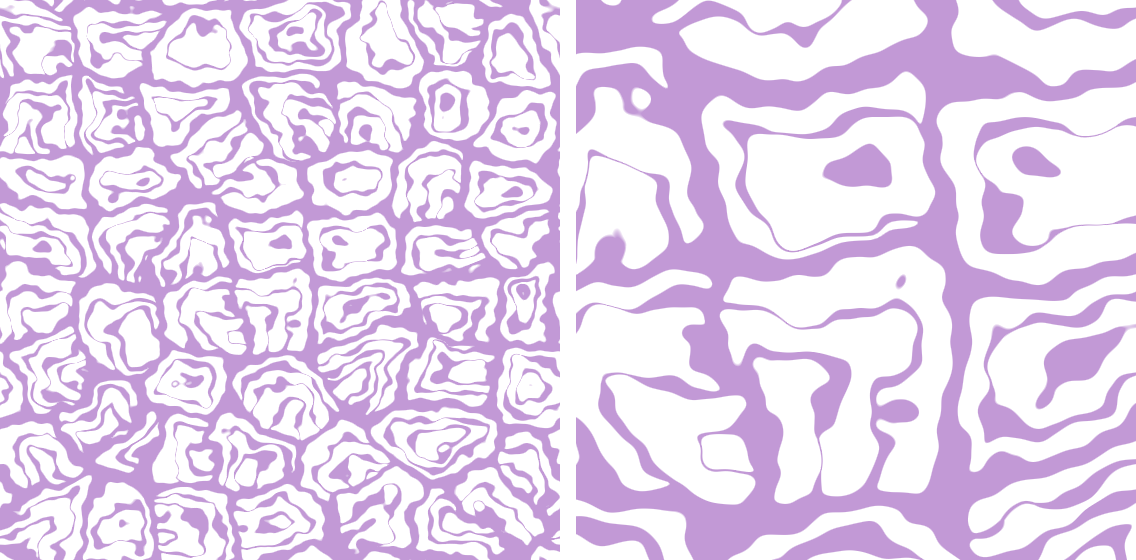
Left: the whole. Right: its middle third, enlarged.
This pattern is drawn by a WebGL 2 fragment shader. Its source:

```glsl
#version 300 es
precision highp float;
precision highp int;
// Nested, wobbly white arches and rings on lilac, packed like cut agates.
// Each warped Voronoi cell is banded by its distance to the border; a cell may
// ignore the borders on one side, which opens its rings into arches.

uniform vec2 u_resolution;
out vec4 outColor;

const ivec2 GRID = ivec2(7, 8); // cells across one tile
const vec3 LILAC = vec3(0.76, 0.60, 0.84);
const vec3 WHITE = vec3(1.0);

// Three random values for a lattice point that wraps with the given period.
vec3 hash3(ivec2 lattice, ivec2 period, int seed) {
    uvec3 v = uvec3(ivec3((lattice + period) % period, seed));
    v = v * 1664525u + 1013904223u;
    v.x += v.y * v.z; v.y += v.z * v.x; v.z += v.x * v.y;
    v ^= v >> 16u;
    v.x += v.y * v.z; v.y += v.z * v.x; v.z += v.x * v.y;
    return vec3(v >> 8u) / 16777216.0;
}

float gradientDot(ivec2 lattice, ivec2 period, int seed, vec2 offset) {
    float angle = 6.2832 * hash3(lattice, period, seed).x;
    return dot(vec2(cos(angle), sin(angle)), offset);
}

// Wrapping gradient noise with a whole number of lattice steps per cell.
float noise(vec2 p, int frequency, int seed) {
    ivec2 period = GRID * frequency;
    p *= float(frequency);
    ivec2 i = ivec2(floor(p));
    vec2 f = fract(p);
    vec2 s = f * f * f * (f * (f * 6.0 - 15.0) + 10.0);
    float a = gradientDot(i, period, seed, f);
    float b = gradientDot(i + ivec2(1, 0), period, seed, f - vec2(1, 0));
    float c = gradientDot(i + ivec2(0, 1), period, seed, f - vec2(0, 1));
    float d = gradientDot(i + ivec2(1, 1), period, seed, f - vec2(1, 1));
    return mix(mix(a, b, s.x), mix(c, d, s.x), s.y);
}

vec2 noise2(vec2 p, int frequency, int seed) {
    return vec2(noise(p, frequency, seed), noise(p, frequency, seed + 1));
}

vec2 cellSite(ivec2 cell) {
    return vec2(cell) + 0.5 + 0.72 * (hash3(cell, GRID, 0).xy - 0.5);
}

float smoothMin(float a, float b, float k) {
    float h = max(k - abs(a - b), 0.0) / k;
    return min(a, b) - 0.25 * h * h * k;
}

ivec2 nearestCell(vec2 p) {
    ivec2 base = ivec2(floor(p)), nearest = base;
    float best = 9.0;
    for (int y = -1; y <= 1; y++)
    for (int x = -1; x <= 1; x++) {
        ivec2 cell = base + ivec2(x, y);
        float d = distance(p, cellSite(cell));
        if (d < best) { best = d; nearest = cell; }
    }
    return nearest;
}

// x: rounded distance to all borders, y: the same without the open side.
vec2 borderDistances(vec2 p, ivec2 cell, vec2 openDir, float openness) {
    const float ROUNDING = 0.05;
    vec2 site = cellSite(cell), sum = vec2(0.0);
    for (int y = -2; y <= 2; y++)
    for (int x = -2; x <= 2; x++) {
        if (x == 0 && y == 0) continue;
        vec2 other = cellSite(cell + ivec2(x, y));
        vec2 normal = normalize(other - site);
        float d = dot(0.5 * (site + other) - p, normal);
        float push = openness * smoothstep(0.0, 0.75, dot(normal, openDir));
        sum += exp(-vec2(d, d + push) / ROUNDING);
    }
    return -ROUNDING * log(sum);
}

void main() {
    vec2 p = gl_FragCoord.xy / u_resolution * vec2(GRID);
    float pixel = float(GRID.y) / u_resolution.y;

    // Large bends plus the small bumps along every edge.
    vec2 warped = p + 0.20 * noise2(p, 2, 1) + 0.075 * noise2(p, 6, 3);

    // Per-cell style: opening mostly downward, its strength, band spacing.
    ivec2 cell = nearestCell(warped);
    vec3 style = hash3(cell, GRID, 9);
    float angle = -1.57 + 3.6 * (style.x - 0.5);
    float openness = 0.9 * smoothstep(0.15, 0.5, style.y);
    float spacing = mix(0.17, 0.25, style.z);
    vec2 border = borderDistances(warped, cell, vec2(cos(angle), sin(angle)), openness);

    // Bands grow more contorted toward the core.
    float depth = border.y + 0.17 * noise(p, 3, 5) * smoothstep(0.05, 0.3, border.y);
    float toLine = abs(fract(depth / spacing + 0.5) - 0.5) * spacing;
    float lineHalfWidth = max(0.028 + 0.075 * noise(p, 3, 6), 0.004);

    // White bands, cut off with rounded ends at the gap between cells.
    float gap = 0.05 + 0.03 * noise(p, 2, 7);
    float band = smoothMin(toLine - lineHalfWidth, border.x - gap, 0.05);
    float edge = clamp(fwidth(band), 0.7 * pixel, 2.0 * pixel);
    outColor = vec4(mix(LILAC, WHITE, clamp(0.5 + band / edge, 0.0, 1.0)), 1.0);
}
```
